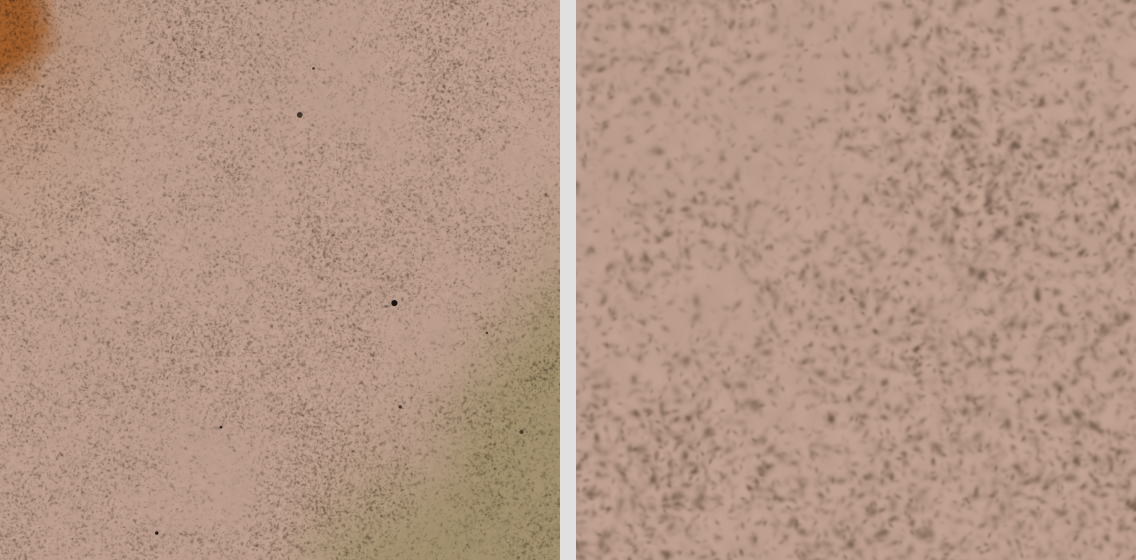
Left: the whole. Right: its middle third, enlarged.
Give the GLSL for this texture, as a Shadertoy shader.

```glsl
// Aged rosy paper with an orange stain, an olive corner and fine dark grit.
// Two layers of cellular specks give the grit; layered value noise gathers it
// into clumps and warps the stain edges. A few sparse black dots lie on top.
#define PAPER vec3(0.748, 0.625, 0.562)
#define OLIVE vec3(0.640, 0.570, 0.435)
#define ORANGE vec3(0.640, 0.375, 0.175)
#define INK vec3(0.070, 0.045, 0.035)
#define COARSE_CELLS 155.0
#define FINE_CELLS 225.0
#define GRIT_STRENGTH 0.44
#define DOT_CELLS 6.0
#define DOT_CHANCE 0.22

vec3 hash3(vec2 p) {
    vec3 q = fract(p.xyx * vec3(0.1031, 0.1030, 0.0973));
    q += dot(q, q.yxz + 33.33);
    return fract((q.xxy + q.yzz) * q.zyx);
}

float valueNoise(vec2 p) {
    vec2 cell = floor(p), f = fract(p);
    f = f * f * (3.0 - 2.0 * f);
    float low = mix(hash3(cell).x, hash3(cell + vec2(1, 0)).x, f.x);
    float high = mix(hash3(cell + vec2(0, 1)).x, hash3(cell + vec2(1, 1)).x, f.x);
    return mix(low, high, f.y);
}

float layeredNoise(vec2 p) {
    float sum = 0.0, weight = 0.5;
    for (int i = 0; i < 4; i++) {
        sum += weight * valueNoise(p);
        p = mat2(1.6, 1.2, -1.2, 1.6) * p + 7.3;
        weight *= 0.5;
    }
    return sum / 0.9375;
}

// Soft, slightly elongated specks; density sets how many cells hold one.
float specks(vec2 p, float density) {
    vec2 cell = floor(p);
    float sum = 0.0;
    for (int y = -1; y <= 1; y++)
    for (int x = -1; x <= 1; x++) {
        vec2 id = cell + vec2(x, y);
        vec3 place = hash3(id + 19.7), kind = hash3(id + 83.1);
        float angle = 6.2832 * place.z;
        vec2 along = vec2(cos(angle), sin(angle));
        vec2 d = p - id - place.xy;
        d = vec2(dot(d, along), dot(d, vec2(-along.y, along.x)));
        d /= mix(0.24, 0.42, kind.y) * vec2(1.45, 0.9);
        float present = smoothstep(0.0, 0.12, density - kind.x);
        sum += present * mix(0.2, 1.0, kind.z * kind.z) * exp(-dot(d, d));
    }
    return sum;
}

// Sparse, sharp round dots, mostly small.
float inkDots(vec2 uv, float blur) {
    vec2 p = uv * DOT_CELLS, cell = floor(p);
    vec3 place = hash3(cell + 41.3), kind = hash3(cell + 5.9);
    float d = length(p - cell - mix(vec2(0.15), vec2(0.85), place.xy)) / DOT_CELLS;
    float radius = mix(0.0022, 0.0065, pow(kind.y, 4.0));
    float dot = 1.0 - smoothstep(radius - blur, radius + blur, d);
    return dot * step(kind.x, DOT_CHANCE) * mix(0.55, 1.0, kind.z);
}

void mainImage(out vec4 fragColor, in vec2 fragCoord) {
    vec2 uv = fragCoord / iResolution.xy;
    float broad = layeredNoise(uv * 5.0 + 3.1);
    float clump = layeredNoise(uv * 13.0 + 21.7);

    // Stains with noisy, diffuse borders
    float diagonal = dot(uv, vec2(0.79, -0.61)) + 0.16 * (broad - 0.5);
    float olive = smoothstep(0.33, 0.59, diagonal);
    vec2 corner = (uv - vec2(0.0, 0.96)) / vec2(0.10, 0.155);
    float reach = length(corner) + 0.55 * (clump - 0.5);
    float orange = 1.0 - smoothstep(0.50, 1.22, reach);
    float halo = 0.22 * exp(-0.35 * dot(corner, corner));
    vec3 color = mix(PAPER, OLIVE, olive);
    color = mix(color, ORANGE, max(orange, halo));
    color *= 1.0 + 0.05 * (broad - 0.5) + 0.03 * (clump - 0.5);

    // Grit gathers in clumps, in the upper left and in the olive corner
    float topBand = smoothstep(0.78, 1.0, uv.y) * (1.0 - smoothstep(0.42, 0.70, uv.x));
    float density = 0.49 + 1.0 * (clump - 0.5) + 0.7 * (broad - 0.5);
    density += 0.24 * topBand + 0.10 * olive;
    density -= 0.12 * smoothstep(0.75, 1.0, uv.x) * smoothstep(0.5, 0.9, uv.y);
    density = clamp(density, 0.12, 1.0);
    float grit = 0.65 * specks(uv * COARSE_CELLS, density);
    grit += 0.5 * specks(uv * FINE_CELLS + 57.0, density + 0.08);
    grit *= GRIT_STRENGTH * mix(0.65, 1.25, density);
    color *= exp(-grit * vec3(1.0, 1.06, 1.17));

    // Faint fibre mottling, then ink
    color *= 1.0 + 0.035 * (valueNoise(uv * 120.0) - 0.5);
    color = mix(color, INK, inkDots(uv, max(0.0012, 0.7 / iResolution.y)));
    fragColor = vec4(color, 1.0);
}
```
